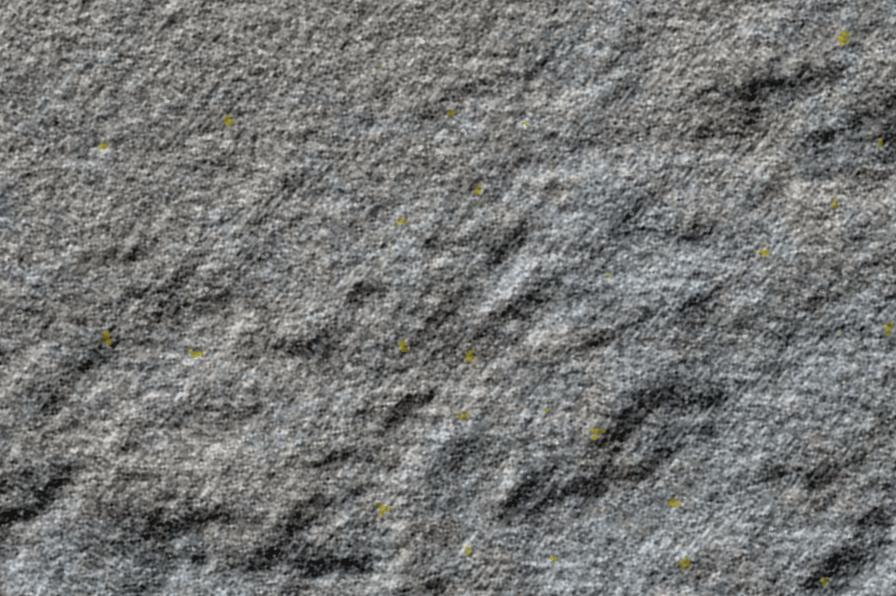
This texture is drawn by a WebGL 1 fragment shader. Its source:

```glsl
precision highp float;
// Weathered grey rock face: low lumps, gently drawn out along a diagonal, and sharp
// even-grained pits, both lit from the upper left, with mineral grain, faint cool and
// warm stains, pale chips and scattered spots of yellow lichen.
uniform vec2 u_resolution;

#define BASE_GREY 0.468
#define LUMP_SCALE 6.0
#define LUMP_SLOPE 0.072
#define LUMP_STRETCH 0.8
#define PIT_SCALE 46.0
#define PIT_SLOPE 0.105
#define GRAIN_SCALE 205.0
#define GRAIN_CONTRAST 0.27
#define CLUMP_CONTRAST 0.13
#define SHADOW_DEPTH 0.10
#define LICHEN_CELL 0.12
#define CHIP_CELL 0.045

const vec2 ALONG = vec2(0.82, 0.57);
const vec2 TO_LIGHT = vec2(-0.5, 0.866);
const float LIGHT_STEP = 0.003;
const mat2 TURN = mat2(1.6, 1.2, -1.2, 1.6);
const vec3 WARM = vec3(1.015, 1.0, 0.97);
const vec3 COOL = vec3(0.96, 1.0, 1.025);
const vec3 LICHEN = vec3(0.56, 0.52, 0.16);
const vec3 CHIP = vec3(0.74, 0.75, 0.74);

float hash(vec2 cell) {
  return fract(sin(dot(cell, vec2(127.1, 311.7))) * 43758.5453);
}

float noise(vec2 p) {
  vec2 cell = floor(p);
  vec2 f = fract(p);
  f = f * f * (3.0 - 2.0 * f);
  float low = mix(hash(cell), hash(cell + vec2(1.0, 0.0)), f.x);
  float high = mix(hash(cell + vec2(0.0, 1.0)), hash(cell + 1.0), f.x);
  return mix(low, high, f.y);
}

// Three turned noise layers whose slopes grow slowly as they get finer.
float layers(vec2 q, float frequency, float slope) {
  float height = 0.0;
  q *= frequency;
  for (int i = 0; i < 3; i++) {
    height += noise(q + 13.7) * slope / frequency;
    q = TURN * q + 5.3;
    frequency *= 2.0;
    slope *= 1.2;
  }
  return height;
}

// Rock height: x holds the broad lumps, y the small pits.
vec2 rockHeight(vec2 p) {
  vec2 q = vec2(dot(p, ALONG), dot(p, vec2(-ALONG.y, ALONG.x)));
  vec2 bent = q + 0.03 * vec2(noise(p * 11.0), noise(p * 11.0 + 37.0));
  bent.x *= LUMP_STRETCH;
  return vec2(layers(bent, LUMP_SCALE, LUMP_SLOPE), layers(q + 3.0, PIT_SCALE, PIT_SLOPE));
}

// Coverage of ragged spots, at most one in each grid cell.
float spots(vec2 p, float size, float chance, float radius, float seed) {
  vec2 cell = floor(p / size);
  vec2 key = cell + seed;
  vec2 centre = 0.2 + 0.6 * vec2(hash(key + 3.1), hash(key + 7.9));
  float present = step(hash(key), chance);
  float r = radius * mix(0.35, 1.0, hash(key + 11.3));
  float ragged = (noise(p * 170.0 + seed) - 0.5) * radius * 1.6;
  float dist = length(p - (cell + centre) * size) + ragged;
  return present * (1.0 - smoothstep(r - 0.0015, r + 0.0015, dist));
}

void main() {
  vec2 p = gl_FragCoord.xy / u_resolution.y;

  // The face is smoother at the upper left and rougher below the diagonal.
  float descent = p.x * 0.45 + 1.0 - p.y;
  float roughness = mix(0.45, 1.15, smoothstep(0.35, 0.8, descent));

  // Directional light from the slope of the height field.
  vec2 lit = (rockHeight(p) - rockHeight(p + TO_LIGHT * LIGHT_STEP)) / LIGHT_STEP;
  float broad = lit.x * roughness;
  float shadow = smoothstep(0.04, 0.14, -broad);

  // Mineral grain, its clumps and slow mottling, each on its own turned grid.
  float grain = (noise(TURN * p * GRAIN_SCALE * 0.5) - 0.5) * GRAIN_CONTRAST;
  grain += (noise(p * TURN * GRAIN_SCALE * 0.22) - 0.5) * CLUMP_CONTRAST;
  float mottle = noise(p * 2.7 + 4.0) * 0.6 + noise(p * 11.0 + 9.0) * 0.4;
  float grey = BASE_GREY + broad + lit.y + grain;
  grey += (mottle - 0.5) * 0.05 - shadow * SHADOW_DEPTH;
  grey += 0.02 * (1.0 - smoothstep(0.2, 0.8, descent));
  grey = clamp(grey, 0.08, 0.82);

  // Stains: cool toward the lower right, warm elsewhere.
  float stain = noise(p * 5.0 + 21.0) * 0.4 + noise(p * 19.0) * 0.3 + noise(p * 70.0) * 0.3;
  float coolness = smoothstep(0.3, 0.75, stain + (descent - 0.85) * 0.25);
  vec3 colour = grey * mix(WARM, COOL, coolness);

  // Pale chips and lichen keep part of the rock's shading.
  float shade = clamp(0.5 + grey, 0.6, 1.15);
  float chips = spots(p, CHIP_CELL, 0.12, 0.0045, 51.0);
  float lichen = spots(p, LICHEN_CELL, 0.28, 0.010, 17.0);
  colour = mix(colour, CHIP * shade, chips * 0.7);
  colour = mix(colour, LICHEN * shade, lichen * 0.8);
  gl_FragColor = vec4(colour, 1.0);
}
```
